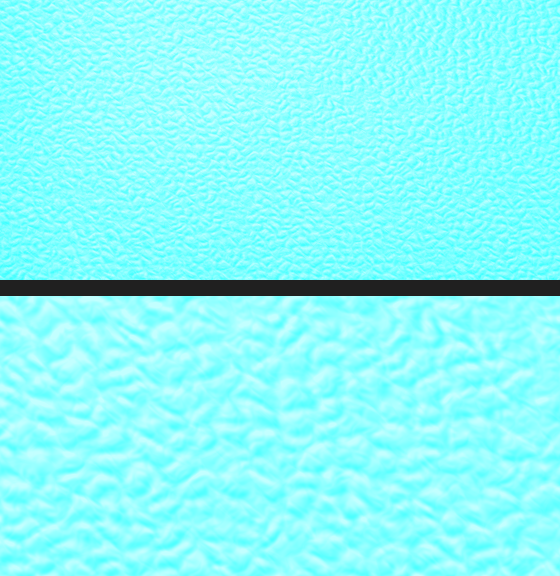
Top, the full canvas; bottom, a detail of the centre.
This texture is drawn by a Shadertoy shader. Its source:

```glsl
vec2 hash2(vec2 cell) {
    vec3 q = fract(cell.xyx * vec3(0.1031, 0.1030, 0.0973));
    q += dot(q, q.yzx + 33.33);
    return fract((q.xx + q.yz) * q.zy);
}

// Rounded pebbles: distance between the two nearest seeds, low in the creases
float pebbles(vec2 p) {
    vec2 cell = floor(p);
    float nearest = 9.0, second = 9.0;
    for (int y = -1; y <= 1; y++)
    for (int x = -1; x <= 1; x++) {
        vec2 id = cell + vec2(x, y);
        float d = length(id + 0.05 + 0.9 * hash2(id) - p);
        second = min(second, max(nearest, d));
        nearest = min(nearest, d);
    }
    return smoothstep(0.0, 0.65, second - nearest) - 0.4 * nearest;
}

// Slow wavy distortion that breaks up the cell grid
vec2 crumple(vec2 p) {
    return p + 0.22 * sin(p.yx * 1.7 + 1.3 * sin(p * 0.6))
             + 0.10 * sin(p.yx * 4.1 + p * 1.9);
}

// Difference of height along the light direction
float emboss(vec2 p, vec2 light) {
    p = crumple(p);
    return pebbles(p - light) - pebbles(p + light);
}

float mottle(vec2 p) {
    return sin(p.x * 5.0 + 2.0 * sin(p.y * 4.0)) * sin(p.y * 6.0 + 1.5 * sin(p.x * 3.0));
}

void mainImage(out vec4 fragColor, in vec2 fragCoord) {
    vec2 uv = fragCoord / iResolution.xy;
    vec2 p = fragCoord / iResolution.y;

    // Light swings sideways towards the upper right
    float swing = 1.1 * smoothstep(0.35, 0.8, uv.x) * smoothstep(0.15, 0.8, uv.y);
    swing += 0.25 * sin(p.x * 7.0 + 3.0 * sin(p.y * 5.0));
    vec2 light = vec2(-sin(swing), cos(swing));

    // Coarse grain with finer wrinkles on top
    float relief = 0.17 * emboss(p * vec2(27.0, 35.0), light * 0.17);
    relief += 0.06 * emboss(p * vec2(58.0, 66.0) + 17.0, light * 0.2);

    // Broad sheen, brightest above the centre left
    float sheen = 0.62 - 0.24 * length((uv - vec2(0.36, 0.78)) * vec2(0.75, 0.7));
    sheen -= 0.05 * smoothstep(0.15, 0.0, uv.x);
    sheen += 0.012 * mottle(p);

    float red = clamp(sheen + relief, 0.25, 0.76);
    fragColor = vec4(red, 1.0, 1.0, 1.0);
}
```
